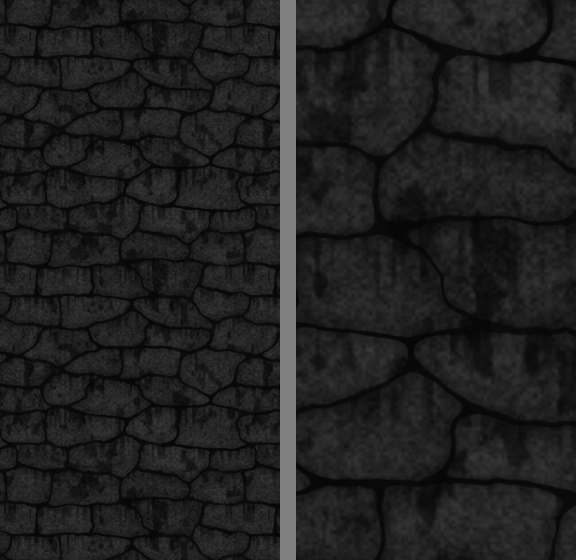
Left, the full canvas; right, a detail of the centre.
A WebGL 2 fragment shader for this texture:

```glsl
#version 300 es
precision highp float;
// Dark, weathered wall of irregular flat stones with thin black joints, tiling seamlessly.

uniform vec2 u_resolution;
out vec4 fragColor;

const vec2 GRID = vec2(4.0, 8.0);  // stones across and down one tile

float hash(vec2 p) {
    return fract(sin(dot(p, vec2(127.1, 311.7))) * 43758.5453);
}

// Value noise that wraps once per tile
float noise(vec2 p, vec2 period) {
    p *= period;
    vec2 i = floor(p), f = p - i;
    f = f * f * (3.0 - 2.0 * f);
    vec2 a = mod(i, period), b = mod(i + 1.0, period);
    return mix(mix(hash(a), hash(vec2(b.x, a.y)), f.x),
               mix(hash(vec2(a.x, b.y)), hash(b), f.x), f.y);
}

float fbm(vec2 p, vec2 period) {
    float sum = 0.0, weight = 0.5;
    for (int i = 0; i < 4; i++) {
        sum += weight * noise(p, period);
        period *= 2.0;
        weight *= 0.5;
    }
    return sum / 0.9375;
}

// Offset from the centre of the stone in a staggered, jittered cell
vec2 stoneOffset(vec2 q, vec2 cell) {
    vec2 id = mod(cell, GRID);
    vec2 jitter = vec2(hash(id + 3.7), hash(id + 19.3)) - 0.5;
    float stagger = 0.5 * mod(cell.y, 2.0);
    return q - cell - vec2(stagger + 0.5, 0.5) - jitter * vec2(0.65, 0.6);
}

// Fourth-power norm: gives squarish stones with some slanted corners
float norm4(vec2 d) {
    d *= d;
    return max(sqrt(length(d)), 0.001);
}

float stoneReach(vec2 d, vec2 cell) {
    return norm4(d) + 0.2 * hash(mod(cell, GRID) + 41.0);
}

vec2 normGradient(vec2 d) {
    return d * d * d / pow(norm4(d), 3.0);
}

// Distance to the nearest joint, with corners rounded by a soft minimum
float jointDistance(vec2 q, out vec2 stone, out vec2 local) {
    vec2 base = floor(q);
    float nearest = 1e3;
    for (int y = -2; y <= 2; y++)
    for (int x = -2; x <= 2; x++) {
        vec2 cell = base + vec2(x, y);
        vec2 d = stoneOffset(q, cell);
        float reach = stoneReach(d, cell);
        if (reach < nearest) {
            nearest = reach;
            stone = cell;
            local = d;
        }
    }
    vec2 slope = normGradient(local);
    float sum = 1e-9;
    for (int y = -2; y <= 2; y++)
    for (int x = -2; x <= 2; x++) {
        vec2 cell = base + vec2(x, y);
        if (cell == stone) continue;
        vec2 d = stoneOffset(q, cell);
        float steep = max(length((normGradient(d) - slope) * GRID), 1.0);
        sum += exp(-160.0 * (stoneReach(d, cell) - nearest) / steep);
    }
    return max(-log(sum) / 160.0, 0.0);
}

void main() {
    // One square tile spans 0.853 of the canvas width
    vec2 p = gl_FragCoord.xy / u_resolution.x / 0.853;
    float pixel = 1.0 / (u_resolution.x * 0.853);

    // Hand-cut wobble of the outlines
    vec2 wobble = vec2(fbm(p, vec2(7.0)), fbm(p + 0.37, vec2(9.0))) - 0.5;
    vec2 stone, local;
    float edge = jointDistance(p * GRID + wobble * vec2(0.3, 0.4), stone, local);

    // Stone surface: tone per stone, clouding and fine grain
    float tone = 0.149 + 0.024 * (hash(mod(stone, GRID) + 7.0) - 0.5);
    tone += 0.085 * (fbm(p, vec2(12.0)) - 0.5);
    tone += 0.055 * (noise(p, vec2(105.0)) - 0.5);
    tone += 0.065 * (noise(p, vec2(200.0)) - 0.5);

    // Dark pits, and drips running down from the upper edges
    float pits = smoothstep(0.57, 0.74, fbm(p, vec2(26.0, 18.0)));
    float drips = smoothstep(0.45, 0.85, noise(p, vec2(95.0, 11.0)));
    drips *= smoothstep(-0.15, 0.4, local.y);
    tone *= (1.0 - 0.5 * pits) * (1.0 - 0.45 * drips);

    // Worn rim, soft shade towards the joint, then the joint itself
    float wear = noise(p, vec2(17.0));
    tone += 0.022 * wear * exp(-pow((edge - 0.013) / 0.004, 2.0));
    tone *= mix(0.74, 1.0, smoothstep(0.0, 0.035, edge));
    float width = mix(0.002, 0.006, wear);
    float joint = 1.0 - smoothstep(width * 0.4, width + pixel, edge);
    tone = mix(tone, 0.025, joint * mix(0.7, 1.0, noise(p, vec2(11.0))));

    fragColor = vec4(max(tone, 0.015) * vec3(0.99, 1.01, 0.99), 1.0);
}
```
